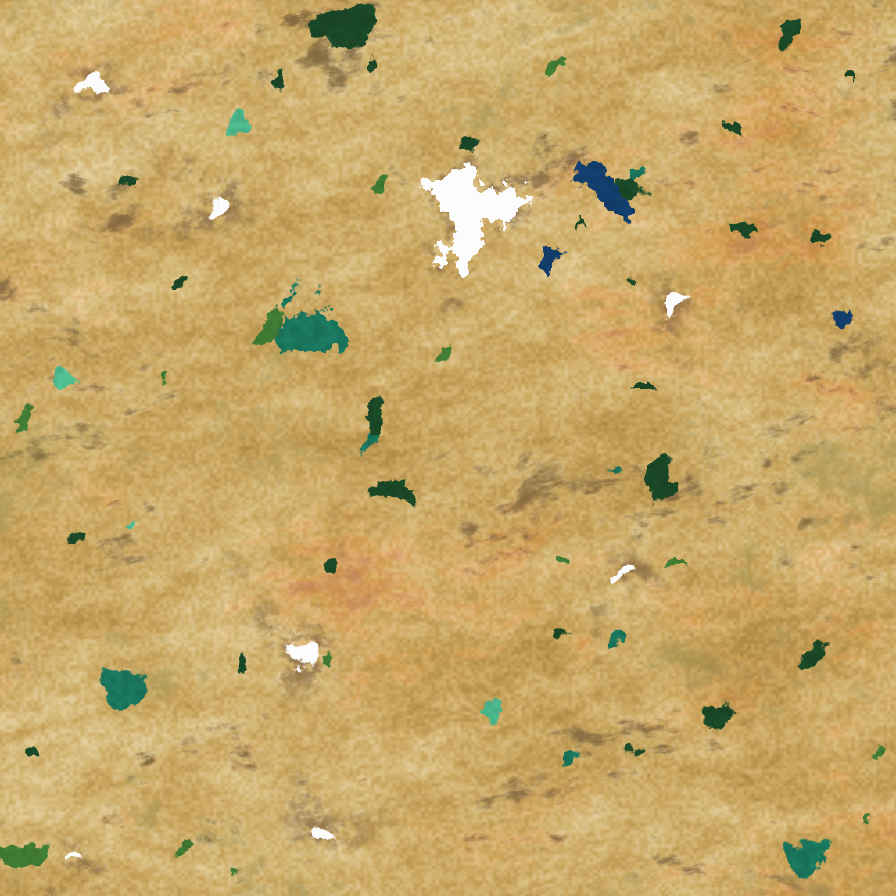
Give the GLSL for this texture, as a WebGL 2 fragment shader.

```glsl
#version 300 es
precision highp float;
// Arid plateau seen from above: streaked sand, ragged lakes and snowy peaks.
uniform vec2 u_resolution;
out vec4 fragColor;

struct Patch { float dist; float id; };

vec3 hash3(vec2 p) {
  vec3 q = fract(p.xyx * vec3(0.1031, 0.1030, 0.0973));
  q += dot(q, q.yxz + 33.33);
  return fract((q.xxy + q.yzz) * q.zyx);
}

mat2 rotate(float a) {
  float c = cos(a), s = sin(a);
  return mat2(c, s, -s, c);
}

float valueNoise(vec2 p) {
  vec2 i = floor(p), f = fract(p);
  f = f * f * (3.0 - 2.0 * f);
  float low = mix(hash3(i).x, hash3(i + vec2(1, 0)).x, f.x);
  float high = mix(hash3(i + vec2(0, 1)).x, hash3(i + vec2(1, 1)).x, f.x);
  return mix(low, high, f.y);
}

// Fractal sum, centred on zero
float fractal(vec2 p) {
  float sum = 0.0, amp = 0.5;
  for (int i = 0; i < 5; i++) {
    sum += amp * (valueNoise(p) - 0.5);
    p = rotate(0.5) * p * 2.03 + 19.7;
    amp *= 0.58;
  }
  return sum;
}

// Layered sines that bend each other, for broad regions
float waves(vec2 p) {
  float sum = 0.0, amp = 0.5;
  for (int i = 0; i < 4; i++) {
    p = rotate(2.4) * p * 1.6 + 1.7;
    p += 0.7 * sin(p.yx * 1.2);
    sum += amp * sin(p.x) * cos(p.y);
    amp *= 0.65;
  }
  return sum;
}

vec2 ragged(vec2 p, float freq, float amount) {
  return p + amount * vec2(fractal(p * freq), fractal(p * freq + 57.0));
}

// Nearest bent ellipse among those scattered one per cell
Patch scatter(vec2 p, float cells, float chance, vec2 radii, float seed) {
  Patch best = Patch(1.0, 0.0);
  vec2 home = floor(p * cells);
  for (int y = -1; y <= 1; y++)
    for (int x = -1; x <= 1; x++) {
      vec2 cell = home + vec2(x, y);
      vec3 place = hash3(cell + seed), form = hash3(cell + seed + 71.3);
      if (place.z > chance) continue;
      float r = mix(radii.x, radii.y, form.x * form.x);
      vec2 q = p - (cell + 0.15 + 0.7 * place.xy) / cells;
      q = rotate(-0.5 + 2.0 * (form.y - 0.5)) * q;
      q.y += (form.z - 0.5) * q.x * q.x / r;
      float d = length(q * vec2(0.85, 1.1 + form.z)) - r;
      if (d < best.dist) best = Patch(d, fract(form.y * 7.0 + form.x * 3.0));
    }
  return best;
}

vec3 lakeColor(float id) {
  vec3 c = vec3(0.10, 0.28, 0.15);
  c = mix(c, vec3(0.25, 0.48, 0.20), step(0.25, id));
  c = mix(c, vec3(0.10, 0.46, 0.36), step(0.42, id));
  c = mix(c, vec3(0.30, 0.72, 0.55), step(0.58, id));
  return mix(c, vec3(0.07, 0.24, 0.42), step(0.78, id));
}

float inside(float d, float soft) { return 1.0 - smoothstep(-soft, soft, d); }

vec3 sand(vec2 p) {
  vec2 bend = 0.05 * vec2(fractal(p * 6.0), fractal(p * 6.0 + 9.0));
  vec2 flow = rotate(-0.15) * (p + bend) + 0.02 * waves(p * 5.0);
  float streak = fractal(flow * vec2(8.0, 20.0));
  float wisp = fractal(flow * vec2(26.0, 80.0) + 43.0);
  float mottle = fractal(p * 48.0 + 31.0);
  float grain = valueNoise(p * 250.0) - 0.5;
  float broad = fractal(p * vec2(4.0, 6.0) + 77.0);
  float light = 0.26 + 1.5 * streak + 1.3 * wisp + 0.9 * mottle + 1.0 * grain + 1.5 * broad;
  vec3 c = vec3(0.80, 0.665, 0.385);
  c += max(light, 0.0) * vec3(0.065, 0.105, 0.165) + min(light, 0.0) * vec3(0.10, 0.11, 0.10);
  // Warm and reddish wisps, broken up by the finer noise
  float warm = 1.8 * fractal(flow * vec2(5.0, 10.0) + 5.0) + 0.9 * wisp + 0.4 * mottle;
  c += 0.8 * smoothstep(0.1, 0.65, warm) * vec3(0.05, -0.05, -0.07);
  c = mix(c, vec3(0.69, 0.43, 0.28), 0.6 * smoothstep(0.45, 0.95, warm));
  // Olive scrub and dark eroded ground
  float scrub = 1.8 * fractal(p * vec2(6.0, 8.0) + 114.0) + 1.2 * mottle + 0.6 * wisp;
  c = mix(c, vec3(0.61, 0.55, 0.30), 0.6 * smoothstep(0.25, 0.85, scrub));
  float eroded = 1.9 * fractal(flow * vec2(5.0, 9.0) + 151.0) + 1.2 * wisp + 0.9 * mottle;
  return mix(c, vec3(0.47, 0.37, 0.22), 0.8 * smoothstep(0.4, 0.95, eroded));
}

void main() {
  float unit = min(u_resolution.x, u_resolution.y);
  vec2 p = gl_FragCoord.xy / unit;
  float soft = 0.0014;
  vec2 fine = ragged(p, 38.0, 0.03), coarse = ragged(p, 20.0, 0.09);
  vec3 c = sand(p);

  // Peaks: brown rocky halo around snow
  float snow = scatter(fine, 5.0, 0.38, vec2(0.009, 0.018), 11.0).dist;
  snow = min(snow, scatter(ragged(p, 24.0, 0.13), 1.0, 1.0, vec2(0.058, 0.066), 23.0).dist);
  float crag = fractal(p * vec2(30.0, 50.0)) + 0.7 * fractal(p * 110.0);
  float rock = inside(snow - 0.02, 0.05) * smoothstep(-0.1, 0.3, crag);
  c = mix(c, vec3(0.46, 0.35, 0.24), 0.85 * rock);

  // Lakes in three sizes
  Patch pond = scatter(fine, 9.0, 0.48, vec2(0.005, 0.012), 37.0);
  Patch lake = scatter(fine, 6.0, 0.45, vec2(0.014, 0.029), 53.0);
  Patch basin = scatter(coarse, 2.0, 0.75, vec2(0.035, 0.050), 89.0);
  float shade = 0.92 + 0.16 * valueNoise(p * 150.0);
  c = mix(c, lakeColor(pond.id * 0.6) * shade, inside(pond.dist, soft));
  c = mix(c, lakeColor(lake.id) * shade, inside(lake.dist, soft));
  float basinTint = 0.5 + 0.5 * fract(basin.id * 5.0);
  c = mix(c, lakeColor(basinTint) * shade, inside(basin.dist, soft));
  c = mix(c, vec3(0.99), inside(snow, soft));
  fragColor = vec4(c, 1.0);
}
```
